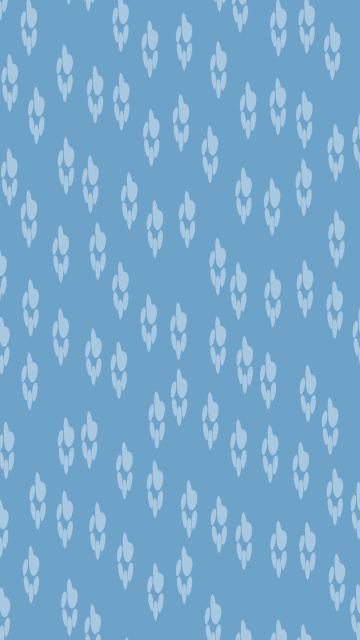
This pattern is drawn by a WebGL 2 fragment shader. Its source:

```glsl
#version 300 es
precision highp float;

uniform vec2 u_resolution;
out vec4 outColor;

const vec3 SKY_BLUE = vec3(0.427, 0.635, 0.788);
const vec3 PALE_BLUE = vec3(0.655, 0.784, 0.875);

// Lengths are fractions of the canvas height
const vec2 CELL_SIZE = vec2(0.0469, 0.1406);
const float PRINT_LENGTH = 0.0895;
// Largest shift within a cell, as a fraction of that cell
const vec2 JITTER = vec2(0.2, 0.17);

vec2 hash2(vec2 p) {
    vec3 q = fract(p.xyx * vec3(0.1031, 0.103, 0.0973));
    q += dot(q, q.yzx + 33.33);
    return fract((q.xx + q.yz) * q.zy);
}

// Approximate signed distance to an ellipse
float ellipse(vec2 p, vec2 radius) {
    float k = max(length(p / radius), 0.01);
    return k * (k - 1.0) / max(length(p / (radius * radius)), 1e-4);
}

// Leaning ellipse, narrowed downwards by a positive taper
float petal(vec2 p, vec2 radius, float lean, float taper) {
    p.x -= lean * p.y;
    p.x *= 1.0 - taper * clamp(p.y / radius.y, -1.0, 1.0);
    return ellipse(p, radius);
}

float smoothUnion(float a, float b, float blend) {
    float h = max(blend - abs(a - b), 0.0) / blend;
    return min(a, b) - 0.25 * h * h * blend;
}

// One print of unit length, centred on the origin
float pawPrint(vec2 p) {
    // Broad pad with a finger rising from its left side
    float body = petal(p - vec2(0.045, 0.155), vec2(0.088, 0.175), 0.05, 0.15);
    float finger = petal(p - vec2(-0.004, 0.31), vec2(0.047, 0.19), -0.08, -0.1);
    float d = smoothUnion(body, finger, 0.03);

    // Side toe and the three lower toes
    d = min(d, petal(p - vec2(-0.107, 0.13), vec2(0.043, 0.146), 0.14, 0.1));
    d = min(d, petal(p - vec2(-0.087, -0.18), vec2(0.042, 0.155), -0.12, 0.15));
    d = min(d, petal(p - vec2(-0.008, -0.33), vec2(0.043, 0.17), 0.0, 0.15));
    return min(d, petal(p - vec2(0.08, -0.19), vec2(0.046, 0.165), 0.1, 0.15));
}

// Cellular scatter: staggered columns, one shifted print in each cell
float scatteredPrints(vec2 p) {
    vec2 grid = p / CELL_SIZE + vec2(0.35, 0.0);
    float column = floor(grid.x);
    grid.y += hash2(vec2(column, 7.0)).x;
    vec2 cell = floor(grid);
    vec2 shift = (hash2(cell + 19.0) * 2.0 - 1.0) * JITTER;
    vec2 local = (grid - cell - 0.5 - shift) * CELL_SIZE;
    return pawPrint(local / PRINT_LENGTH) * PRINT_LENGTH;
}

void main() {
    vec2 p = gl_FragCoord.xy / u_resolution.y;
    float edge = 0.7 / u_resolution.y;
    float cover = 1.0 - smoothstep(-edge, edge, scatteredPrints(p));
    outColor = vec4(mix(SKY_BLUE, PALE_BLUE, cover), 1.0);
}
```
